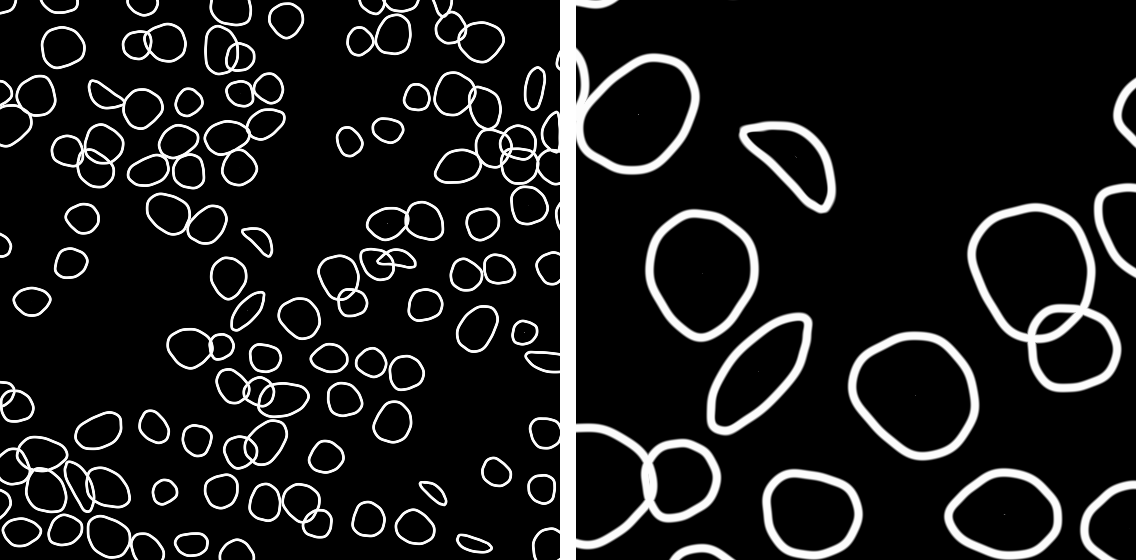
Left, the full canvas; right, a detail of the centre.
Give the GLSL for this pattern, as a three.js fragment shader.

```glsl
// Scattered white outlines of rounded cells on black, clumped with open gaps.
// Cells sit on a jittered, staggered grid that layered sines squeeze and thin;
// each outline is a wobbly, sometimes long and bent ellipse of even line width.

varying vec2 vUv;

const float GRID = 12.5;

vec4 hash4(vec2 p) {
  vec4 n = vec4(dot(p, vec2(127.1, 311.7)), dot(p, vec2(269.5, 183.3)),
                dot(p, vec2(419.2, 371.9)), dot(p, vec2(77.3, 241.1)));
  return fract(sin(n) * 43758.545);
}

// Implicit cell shape: negative inside, zero on the membrane.
float membrane(vec2 p, vec2 radii, float bend, vec2 phase) {
  vec2 q = p / radii;
  q.y += bend * (q.x * q.x - 0.4);
  float a = atan(q.y, q.x);
  float wobble = 0.04 * sin(2.0 * a + phase.x) + 0.045 * sin(3.0 * a + phase.y)
               + 0.025 * sin(4.0 * a - phase.x) + 0.008 * sin(9.0 * a + phase.y);
  return length(q) - 1.0 - wobble;
}

// Distance to the membrane, from the shape value over its numeric slope.
float membraneDistance(vec2 p, vec2 radii, float bend, vec2 phase) {
  const float e = 0.0005;
  float f = membrane(p, radii, bend, phase);
  vec2 slope = vec2(membrane(p + vec2(e, 0.0), radii, bend, phase) - f,
                    membrane(p + vec2(0.0, e), radii, bend, phase) - f) / e;
  return abs(f) / max(length(slope), 1.0);
}

// Local share of occupied sites, giving clusters and voids.
float crowding(vec2 id) {
  return 0.68 + 0.3 * (sin(0.9 * id.x + 0.45 * id.y + 0.6)
                     + sin(0.8 * id.y - 0.55 * id.x + 2.1));
}

// Cell centre on the staggered grid, jittered and gently squeezed.
vec2 cellCentre(vec2 id, vec2 jitter) {
  vec2 stagger = vec2(0.25 + 0.5 * mod(id.y, 2.0), 0.5);
  vec2 squeeze = 0.22 * sin(vec2(1.2 * id.x + 0.9 * id.y + 1.0,
                                 1.1 * id.y - 0.8 * id.x + 2.0));
  return (id + stagger + squeeze + 0.54 * (jitter - 0.5)) / GRID;
}

void main() {
  vec2 home = floor(vUv * GRID);
  float nearest = 1.0;

  for (int j = -2; j <= 2; j++) {
    for (int i = -2; i <= 2; i++) {
      vec2 id = home + vec2(float(i), float(j));
      vec4 place = hash4(id + 3.7);
      vec2 p = vUv - cellCentre(id, place.xy);
      if (place.z > crowding(id) || dot(p, p) > 0.0064) continue;

      // Mostly near-round cells, with a few long bent ones.
      vec4 form = hash4(id + 51.3);
      float isLong = step(0.9, form.x);
      float size = mix(0.021, 0.037, form.y) * mix(1.0, 0.82, isLong);
      float aspect = mix(1.0 + 0.5 * form.z * form.z, 2.0 + 0.8 * form.z, isLong);
      float bend = isLong * 1.2 * (form.w - 0.5);
      vec2 radii = size * vec2(sqrt(aspect), inversesqrt(aspect));

      float turn = 6.2832 * place.w;
      float c = cos(turn), s = sin(turn);
      vec2 q = vec2(c * p.x + s * p.y, c * p.y - s * p.x);
      vec2 phase = 6.2832 * form.wy * vec2(3.0, 5.0);
      nearest = min(nearest, membraneDistance(q, radii, bend, phase));
    }
  }

  float line = 1.0 - smoothstep(0.0016, 0.0034, nearest);
  gl_FragColor = vec4(vec3(0.99 * line), 1.0);
}
```
